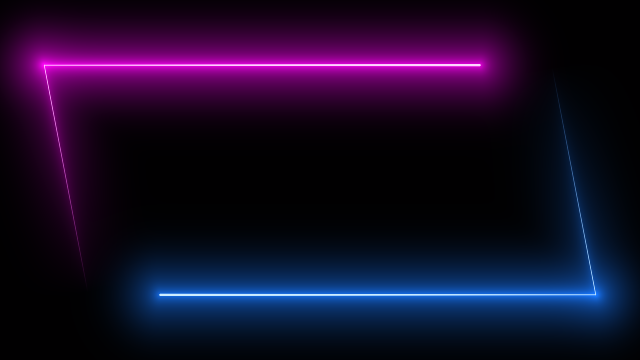
This background is drawn by a Shadertoy shader. Its source:

```glsl
// Layout, in units of the canvas height, measured from the canvas centre
const vec2 CORNER = vec2(-0.766, 0.319);
const vec2 BAR_END = vec2(0.443, 0.319);
const vec2 SIDE_END = vec2(-0.645, -0.312);

// Tube thickness and glow shape
const float THIN = 0.0012;
const float THICK = 0.0033;
const float HALO_RADIUS = 0.11;
const float HALO_GAIN = 0.38;
const float BLOOM_RADIUS = 0.020;
const float BLOOM_GAIN = 0.58;
const float SIDE_GAIN = 0.62;

// Colours
const vec3 BACKGROUND = vec3(0.002, 0.001, 0.004);
const vec3 PINK = vec3(0.98, 0.01, 0.95);
const vec3 PINK_CORE = vec3(1.0, 0.84, 1.0);
const vec3 BLUE = vec3(0.09, 0.46, 0.98);
const vec3 BLUE_CORE = vec3(0.80, 0.93, 1.0);

// Returns the distance to segment ab and the position along it, 0 to 1
vec2 segment(vec2 p, vec2 a, vec2 b) {
    vec2 ab = b - a;
    float along = clamp(dot(p - a, ab) / dot(ab, ab), 0.0, 1.0);
    return vec2(length(p - a - ab * along), along);
}

// Wide soft halo plus a tight bloom
float glow(float d) {
    float r = d / HALO_RADIUS;
    return HALO_GAIN * exp(-r * r) + BLOOM_GAIN * exp(-d / BLOOM_RADIUS);
}

float tube(float d, float halfWidth, float pixel) {
    return 1.0 - smoothstep(-0.5 * pixel, 0.5 * pixel, d - halfWidth);
}

// One bent neon: a bar that thickens and a side that fades out
vec3 neon(vec2 p, vec3 tint, vec3 core, float pixel) {
    vec2 bar = segment(p, CORNER, BAR_END);
    vec2 side = segment(p, CORNER, SIDE_END);
    float fade = 1.0 - side.y;

    float light = length(vec2(glow(bar.x), SIDE_GAIN * fade * glow(side.x)));
    vec3 color = tint * min(light, 1.0);

    vec3 sideCore = mix(tint, core, 0.25 + 0.6 * fade);
    color = mix(color, sideCore, tube(side.x, THIN, pixel) * fade);
    return mix(color, core, tube(bar.x, mix(THIN, THICK, bar.y), pixel));
}

void mainImage(out vec4 fragColor, in vec2 fragCoord) {
    float pixel = 1.0 / iResolution.y;
    vec2 p = (fragCoord - 0.5 * iResolution.xy) * pixel;

    // The blue neon is the pink one turned by half a circle
    vec3 color = BACKGROUND;
    color += neon(p, PINK, PINK_CORE, pixel);
    color += neon(-p, BLUE, BLUE_CORE, pixel);
    fragColor = vec4(min(color, 1.0), 1.0);
}
```
